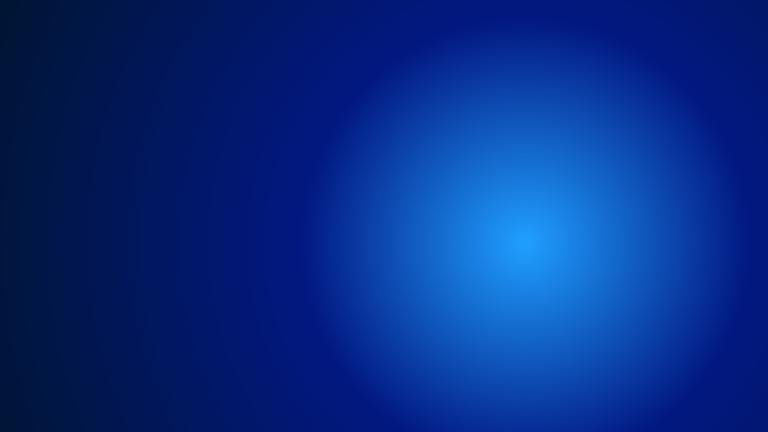
A Shadertoy shader for this background:

```glsl
// A bright azure glow, right of centre, on a deep blue field.
// One radial gradient with three stops: it falls from the core to a royal blue
// rim, then fades more slowly to near-black navy at the far left.

#define GLOW_CENTER vec2(0.684, 0.4375)   // share of width and height
#define RIM_RADIUS  0.516                 // in canvas heights
#define FAR_RADIUS  1.339                 // in canvas heights
#define CORE_COLOR  vec3(0.125, 0.625, 1.0)
#define RIM_COLOR   vec3(0.008, 0.094, 0.510)
#define FAR_COLOR   vec3(0.0, 0.082, 0.196)

// Piecewise linear colour ramp over the distance from the glow centre
vec3 glowRamp(float dist) {
    float inner = clamp(dist / RIM_RADIUS, 0.0, 1.0);
    float outer = clamp((dist - RIM_RADIUS) / (FAR_RADIUS - RIM_RADIUS), 0.0, 1.0);
    vec3 glow = mix(CORE_COLOR, RIM_COLOR, inner);
    return mix(glow, FAR_COLOR, outer);
}

void mainImage(out vec4 fragColor, in vec2 fragCoord) {
    // Offset from the glow centre, in canvas heights so the glow stays round
    vec2 offset = (fragCoord - GLOW_CENTER * iResolution.xy) / iResolution.y;
    fragColor = vec4(glowRamp(length(offset)), 1.0);
}
```
